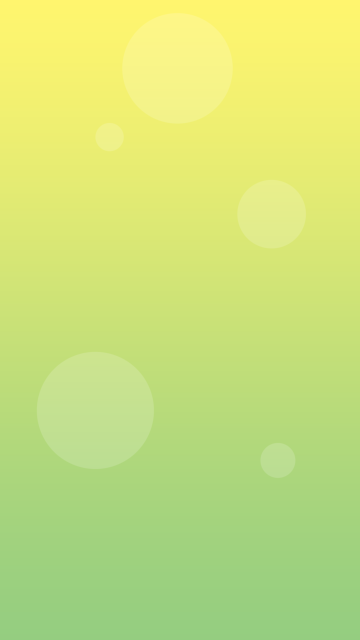
Reproduce this background procedurally as a WebGL 2 fragment shader.

```glsl
#version 300 es
precision highp float;

#define TOP_COLOR vec3(1.0, 0.962, 0.432)
#define BOTTOM_COLOR vec3(0.582, 0.805, 0.502)
#define EASE_AMOUNT 0.4
#define BUBBLE_COLOR vec3(1.0)
#define BUBBLE_OPACITY 0.17
#define BUBBLE_COUNT 5

uniform vec2 u_resolution;
out vec4 outColor;

// Bubble centre (xy, from the canvas centre) and radius (z), in canvas heights
const vec3 BUBBLES[BUBBLE_COUNT] = vec3[](
    vec3(-0.0039, 0.3932, 0.0863),
    vec3(-0.1100, 0.2858, 0.0221),
    vec3(0.1432, 0.1654, 0.0536),
    vec3(-0.1322, -0.1413, 0.0915),
    vec3(0.1530, -0.2194, 0.0273)
);

// Vertical gradient, slightly eased towards both ends
vec3 backdrop(float depth) {
    float eased = mix(depth, smoothstep(0.0, 1.0, depth), EASE_AMOUNT);
    return mix(TOP_COLOR, BOTTOM_COLOR, eased);
}

// Antialiased coverage of a disc
float disc(vec2 p, vec3 circle, float pixel) {
    float dist = length(p - circle.xy) - circle.z;
    return 1.0 - smoothstep(-0.75 * pixel, 0.75 * pixel, dist);
}

void main() {
    vec2 p = (gl_FragCoord.xy - 0.5 * u_resolution) / u_resolution.y;
    float pixel = 1.0 / u_resolution.y;
    vec3 color = backdrop(0.5 - p.y);

    // Translucent bubbles
    for (int i = 0; i < BUBBLE_COUNT; i++) {
        color = mix(color, BUBBLE_COLOR, BUBBLE_OPACITY * disc(p, BUBBLES[i], pixel));
    }

    outColor = vec4(color, 1.0);
}
```
